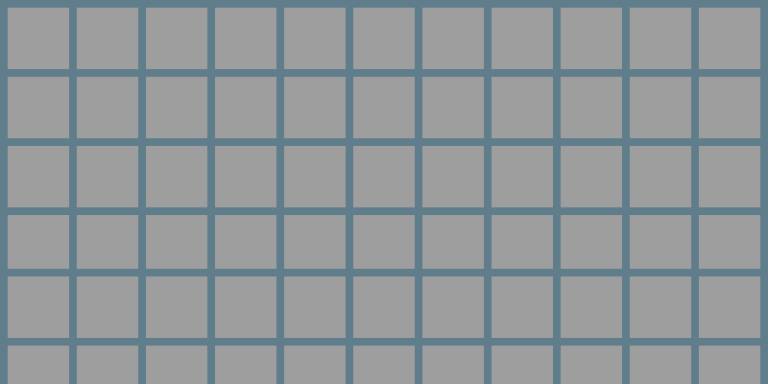
Reproduce this pattern procedurally as a Shadertoy shader.

```glsl
const vec3 GROUT_COLOR = vec3(0.376, 0.490, 0.545);
const vec3 TILE_COLOR = vec3(0.620);

// Lengths are fractions of the canvas width
const float TILE_SIZE = 0.08;
const float GROUT_WIDTH = 0.01;
const float SHORT_ROW_END = 0.35;
const float ROW_SHIFT = 0.01;

// Signed distance along one axis to the nearest tile edge, positive inside
float tileSpan(float position, float tileSize, float groutWidth) {
    float pitch = tileSize + groutWidth;
    float cell = mod(position - 0.5 * groutWidth, pitch);
    return 0.5 * tileSize - abs(cell - 0.5 * pitch);
}

// Rows below the short row sit slightly higher than the regular grid
float rowSpan(float depth, float shortEnd, float shift) {
    float upper = min(tileSpan(depth, TILE_SIZE, GROUT_WIDTH), shortEnd - depth);
    float lower = min(tileSpan(depth + shift, TILE_SIZE, GROUT_WIDTH),
                      depth - shortEnd - GROUT_WIDTH);
    return max(upper, lower);
}

float coverage(float span, float pixelSize) {
    return clamp(span / pixelSize + 0.5, 0.0, 1.0);
}

void mainImage(out vec4 fragColor, in vec2 fragCoord) {
    float pixelSize = 1.0 / iResolution.x;
    float across = fragCoord.x * pixelSize;
    float depth = (iResolution.y - fragCoord.y) * pixelSize;

    // A tile shows where its column and row overlap
    float column = coverage(tileSpan(across, TILE_SIZE, GROUT_WIDTH), pixelSize);
    float row = coverage(rowSpan(depth, SHORT_ROW_END, ROW_SHIFT), pixelSize);
    fragColor = vec4(mix(GROUT_COLOR, TILE_COLOR, column * row), 1.0);
}
```
